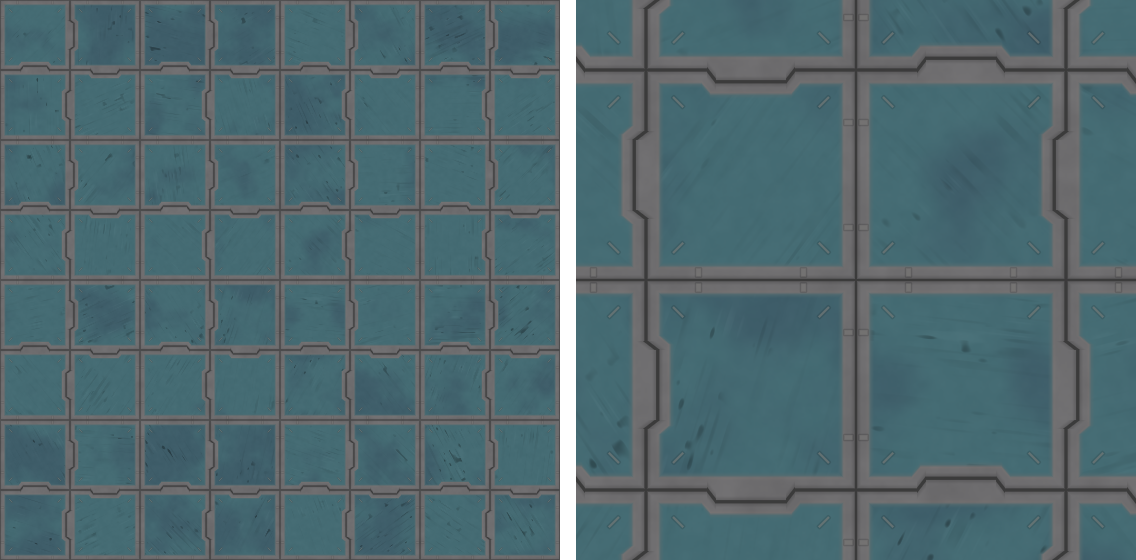
Left, the full canvas; right, a detail of the centre.
Give the GLSL for this pattern, as a Shadertoy shader.

```glsl
#define TILES 8.0
#define FRAME_HALF 0.064
#define LINE_HALF 0.008
#define TAB_DEPTH 0.056
#define TAB_HALF 0.208
#define TAB_RAMP 0.043
#define STAIN 0.85
#define SCUFF 0.32
#define PANEL_COLOR vec3(0.270, 0.422, 0.453)
#define STAIN_COLOR vec3(0.240, 0.355, 0.405)
#define FRAME_COLOR vec3(0.432, 0.428, 0.435)
#define LINE_COLOR vec3(0.215, 0.215, 0.215)

float hash(vec2 p) {
    vec3 q = fract(p.xyx * 0.1031);
    q += dot(q, q.yzx + 33.33);
    return fract((q.x + q.y) * q.z);
}

// Value noise that wraps after a whole number of lattice cells
float noise(vec2 p, float period) {
    vec2 i = floor(p), f = fract(p);
    f = f * f * (3.0 - 2.0 * f);
    vec2 a = mod(i, period), b = mod(i + 1.0, period);
    return mix(mix(hash(a), hash(vec2(b.x, a.y)), f.x),
               mix(hash(vec2(a.x, b.y)), hash(b), f.x), f.y);
}

float fbm(vec2 p, float period) {
    float sum = 0.0, gain = 0.5;
    for (int i = 0; i < 4; i++) {
        sum += gain * noise(p, period);
        p *= 2.0;
        period *= 2.0;
        gain *= 0.5;
    }
    return sum / 0.9375;
}

float fill(float d, float px) {
    return clamp(0.5 - d / px, 0.0, 1.0);
}

float box(vec2 p, vec2 halfSize) {
    vec2 d = abs(p) - halfSize;
    return length(max(d, 0.0)) + min(max(d.x, d.y), 0.0);
}

// One joint: x = distance to the dark line, y = to the frame edge, z = to a clip
vec3 seam(float across, float along, float tabbed, float side) {
    float offset = abs(along);
    float ramp = (TAB_HALF - offset) / TAB_RAMP;
    float shift = tabbed * side * TAB_DEPTH * clamp(ramp, 0.0, 1.0);
    float slope = (ramp > 0.0 && ramp < 1.0) ? mix(1.0, 0.61, tabbed) : 1.0;
    float line = abs(across - shift) * slope - LINE_HALF * mix(0.75, 1.0, tabbed);

    float wide = clamp((TAB_HALF + 0.027 - offset) / TAB_RAMP, 0.0, 1.0);
    float bulge = tabbed * side * TAB_DEPTH * 0.9 * wide;
    float frame = min(abs(across), abs(across - bulge)) - FRAME_HALF;

    float clip = box(vec2(abs(across) - 0.036, offset - 0.25), vec2(0.019, 0.011));
    return vec3(line, frame, clip + tabbed);
}

// Painted panel with stains, scuffs and flecks that differ in each tile
vec3 panel(vec2 local, vec2 cell) {
    float seed = hash(cell + 3.7), tone = hash(cell + 41.3);
    vec2 origin = floor(200.0 * vec2(seed, hash(cell + 17.9)));
    float cloud = fbm(local * 1.6 + origin, 256.0);
    float stain = smoothstep(0.42, 0.78, cloud + 0.32 * (tone - 0.5));
    vec3 color = mix(PANEL_COLOR, STAIN_COLOR, STAIN * stain);

    // Long faint scratches along a direction chosen per tile
    float angle = 6.2832 * seed;
    vec2 dir = vec2(cos(angle), sin(angle));
    vec2 turned = vec2(dot(local, dir), dot(local, vec2(-dir.y, dir.x)));
    float streak = noise(turned * vec2(4.0, 46.0) + origin, 256.0);
    float patchy = smoothstep(0.45, 0.75, noise(local * 4.0 + origin.yx, 256.0));
    color *= 1.0 - 0.16 * SCUFF * smoothstep(0.65, 0.95, streak) * (0.4 + patchy);
    color += 0.018 * smoothstep(0.75, 1.0, 1.0 - streak) * patchy;

    // Sparse dark flecks
    float fleck = noise(turned * vec2(11.0, 24.0) + origin.yx + 9.0, 256.0);
    color *= 1.0 - SCUFF * smoothstep(0.82, 0.97, fleck) * patchy * (0.3 + 0.7 * tone);
    return color + 0.022 * (fbm(local * 16.0 + origin, 256.0) - 0.5);
}

void mainImage(out vec4 fragColor, in vec2 fragCoord) {
    vec2 p = fragCoord / iResolution.xy * TILES;
    float px = TILES / iResolution.y;
    vec2 cell = floor(p), local = p - cell - 0.5;
    vec2 joint = floor(p + 0.5), across = p - joint;
    vec2 tabbed = mod(joint, 2.0), parity = mod(cell, 2.0);

    // Tabs on every second joint, turning the other way in each next tile
    vec3 upright = seam(across.x, local.y, tabbed.x, 2.0 * parity.y - 1.0);
    vec3 level = seam(across.y, local.x, tabbed.y, 1.0 - 2.0 * parity.x);
    vec3 d = min(upright, level);

    // Panel with a soft worn rim and a diagonal tick in each corner
    vec3 color = panel(local, mod(cell, TILES));
    color = mix(color, vec3(0.335, 0.422, 0.440), 0.75 * (1.0 - smoothstep(0.0, 0.025, d.y)));
    vec2 corner = abs(local) - 0.347;
    vec2 diagonal = vec2(corner.x + corner.y, corner.x - corner.y) * 0.7071;
    float tick = box(diagonal, vec2(0.034, 0.005));
    color = mix(color, color * 0.88, fill(tick - 0.007, px));
    color = mix(color, vec3(0.445, 0.475, 0.470), 0.75 * fill(tick, px));

    // Metal frame with grain, a pale rim and grime towards the joint
    float grain = fbm(p * 8.0, TILES * 8.0) - 0.5;
    vec3 metal = FRAME_COLOR + 0.055 * grain;
    metal += vec3(0.016, 0.010, 0.004) * smoothstep(-0.022, -0.004, d.y);
    metal *= 1.0 - 0.13 * (1.0 - smoothstep(0.0, 0.022, d.x));
    metal = mix(metal, metal * 0.86, fill(d.z - 0.007, px));
    metal = mix(metal, vec3(0.485, 0.480, 0.475), 0.7 * fill(d.z, px));
    color = mix(color, metal, fill(d.y, max(px, 0.012)));

    // Dark joint line
    color = mix(color, LINE_COLOR, 0.9 * fill(d.x, px));
    fragColor = vec4(color, 1.0);
}
```
